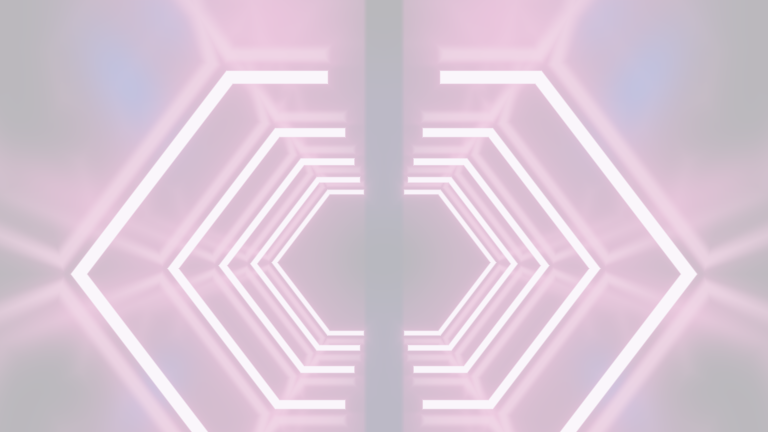
A Shadertoy shader for this background:

```glsl
// A pale neon tunnel of split hexagonal frames, mirrored left to right.
// Frames shrink by perspective; each wall reflects its frame by folding the
// plane across that wall. Soft elliptical glows colour the space behind.

const int RINGS = 5;
const vec2 SIDE_NORMAL = vec2(0.794, 0.608);
const float SIDE_REACH = 1.231;   // centre to slanted wall, in ring units
const float MIRROR_GAP = 0.058;   // wall surface beyond the frame
const float HALF_STROKE = 0.033;

const vec3 MAUVE = vec3(0.83, 0.74, 0.81);
const vec3 PINK = vec3(0.94, 0.78, 0.88);
const vec3 PALE_PINK = vec3(0.945, 0.855, 0.91);
const vec3 GREY = vec3(0.715, 0.72, 0.73);
const vec3 BLUE = vec3(0.745, 0.76, 0.88);
const vec3 WHITE = vec3(0.98, 0.965, 0.985);

// Perspective: half height of a frame, and the frame's own coordinates
float ringSize(int i) {
    return 1.0185 / (2.236 + float(i));
}

vec2 ringSpace(vec2 p, float size) {
    return abs((p - vec2(0.0, 0.407 - 0.091 * size)) / size);
}

float hexDistance(vec2 q) {
    return max(q.y - 1.0, dot(q, SIDE_NORMAL) - SIDE_REACH);
}

// Frame outline, open around the middle of its top and bottom
float frameDistance(vec2 q) {
    return max(abs(hexDistance(q)) - HALF_STROKE, 0.285 - q.x);
}

// Soft tilted ellipse
float glow(vec2 p, vec2 centre, vec2 radius, float angle) {
    float c = cos(angle), s = sin(angle);
    vec2 d = p - centre;
    d = vec2(c * d.x + s * d.y, c * d.y - s * d.x) / radius;
    return exp(-dot(d, d));
}

// Frame seen in one wall: x is the crisp stroke, y its wide halo
vec2 reflection(vec2 q, vec2 normal, float reach) {
    float depth = dot(q, normal) - reach - MIRROR_GAP;
    float d = frameDistance(abs(q - 2.0 * depth * normal));
    float blur = 0.018 + 0.1 * max(depth, 0.0);
    float fade = smoothstep(-0.02, 0.02, depth) * exp(-1.1 * max(depth, 0.0));
    float stroke = 1.0 - smoothstep(-blur, blur, d);
    float halo = exp(-max(d, 0.0) / 0.09);
    return fade * vec2(stroke, halo);
}

vec3 backdrop(vec2 p) {
    vec3 col = MAUVE;
    col = mix(col, GREY, 0.85 * smoothstep(0.52, 0.86, p.x));
    col = mix(col, PINK, 0.75 * glow(p, vec2(0.27, 0.96), vec2(0.16, 0.13), 0.0));
    col = mix(col, PINK, 0.55 * glow(p, vec2(0.74, 0.55), vec2(0.19, 0.07), 0.4));
    col = mix(col, PINK, 0.55 * glow(p, vec2(0.72, 0.27), vec2(0.19, 0.07), -0.4));
    col = mix(col, BLUE, 0.90 * glow(p, vec2(0.59, 0.80), vec2(0.16, 0.08), 1.0));
    col = mix(col, BLUE, 0.60 * glow(p, vec2(0.50, 0.96), vec2(0.10, 0.07), 0.9));
    col = mix(col, BLUE, 0.70 * glow(p, vec2(0.54, 0.09), vec2(0.11, 0.06), -0.9));
    col = mix(col, GREY, 0.60 * glow(p, vec2(0.74, 0.13), vec2(0.12, 0.10), 0.0));
    return mix(col, GREY, 0.85 * glow(p, vec2(0.0, 0.40), vec2(0.14, 0.11), 0.0));
}

// Vertical opening between the two halves
vec3 addColumn(vec3 col, vec2 p) {
    vec3 tint = mix(vec3(0.73, 0.725, 0.775), GREY, smoothstep(0.72, 1.0, p.y));
    tint = mix(tint, GREY, 0.6 * glow(p, vec2(0.0, 0.40), vec2(0.14, 0.11), 0.0));
    float core = 1.0 - smoothstep(0.036, 0.056, p.x);
    float haze = 0.4 * exp(-p.x * p.x / 0.009);
    return mix(col, tint, max(0.92 * core, haze));
}

void mainImage(out vec4 fragColor, in vec2 fragCoord) {
    float pixel = 1.0 / iResolution.y;
    vec2 p = (fragCoord - vec2(0.5 * iResolution.x, 0.0)) * pixel;
    p.x = abs(p.x);
    vec3 col = backdrop(p);

    // Reflections in the flat and slanted walls, far to near
    for (int i = RINGS - 1; i >= 0; i--) {
        float size = ringSize(i);
        vec2 q = ringSpace(p, size);
        vec2 flatWall = reflection(q, vec2(0.0, 1.0), 1.0);
        vec2 sideWall = reflection(q, SIDE_NORMAL, SIDE_REACH);
        vec2 light = max(flatWall, sideWall);
        col = mix(col, PINK, 0.5 * light.y);
        col = mix(col, PALE_PINK, 0.75 * light.x);
    }
    col = addColumn(col, p);

    // Lit frames with a narrow pink halo
    for (int i = RINGS - 1; i >= 0; i--) {
        float size = ringSize(i);
        float d = size * frameDistance(ringSpace(p, size));
        col = mix(col, PINK, 0.4 * exp(-max(d, 0.0) / 0.011));
        col = mix(col, WHITE, 1.0 - smoothstep(-pixel, pixel, d));
    }
    fragColor = vec4(col, 1.0);
}
```
